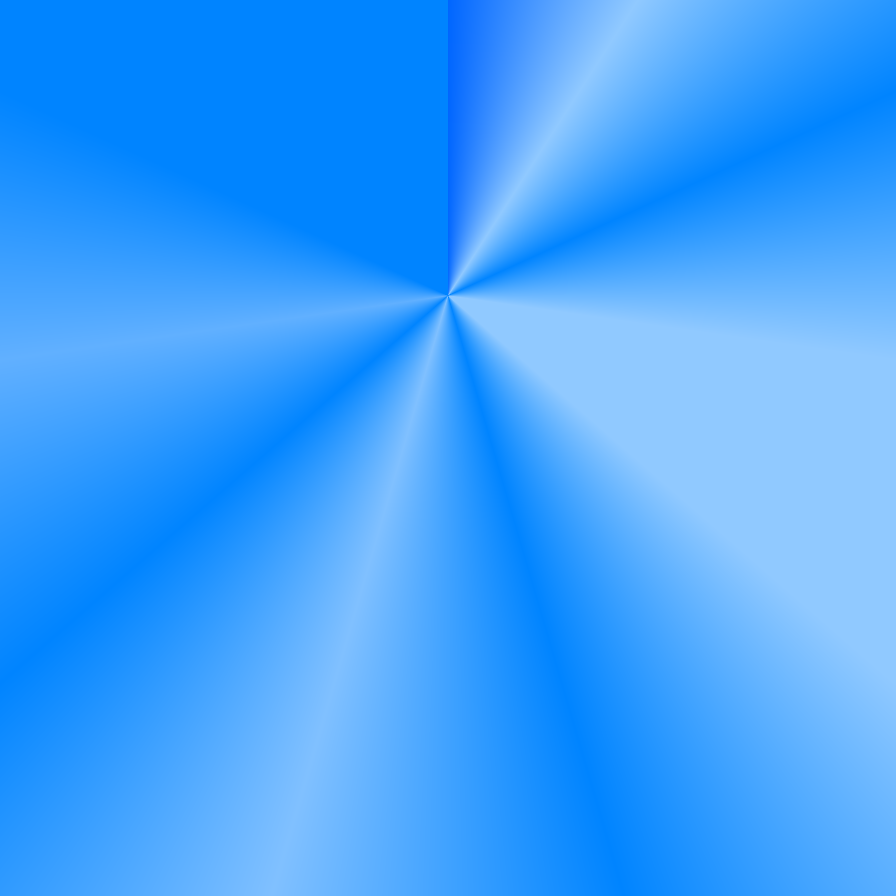
Reproduce this background procedurally as a WebGL 2 fragment shader.

```glsl
#version 300 es
precision highp float;

uniform vec2 u_resolution;
out vec4 fragColor;

const float TAU = 6.28318531;
const float SECTORS = 11.0;

const vec3 DEEP = vec3(0.0, 0.4, 1.0);
const vec3 AZURE = vec3(0.0, 0.518, 1.0);
const vec3 PALE = vec3(0.565, 0.788, 1.0);

// Evenly spaced stops, clockwise from the top
const vec3 STOPS[12] = vec3[12](
    DEEP, PALE, AZURE, PALE, PALE, AZURE,
    vec3(0.502, 0.753, 1.0), AZURE,
    vec3(0.38, 0.69, 1.0), AZURE, AZURE, AZURE
);

vec3 conicGradient(vec2 p) {
    float turn = fract(atan(p.x, p.y) / TAU);
    float position = turn * SECTORS;
    int sector = min(int(position), 10);
    return mix(STOPS[sector], STOPS[sector + 1], position - float(sector));
}

void main() {
    float scale = min(u_resolution.x, u_resolution.y);
    vec2 p = (gl_FragCoord.xy - u_resolution * vec2(0.5, 0.67)) / scale;
    vec3 color = conicGradient(p);

    // Smooth the vertical seam where the sweep starts and ends
    float side = p.x * scale + 0.5;
    if (p.y > 0.0 && side > 0.0 && side < 1.0) {
        color = mix(AZURE, DEEP, side);
    }

    fragColor = vec4(color, 1.0);
}
```
